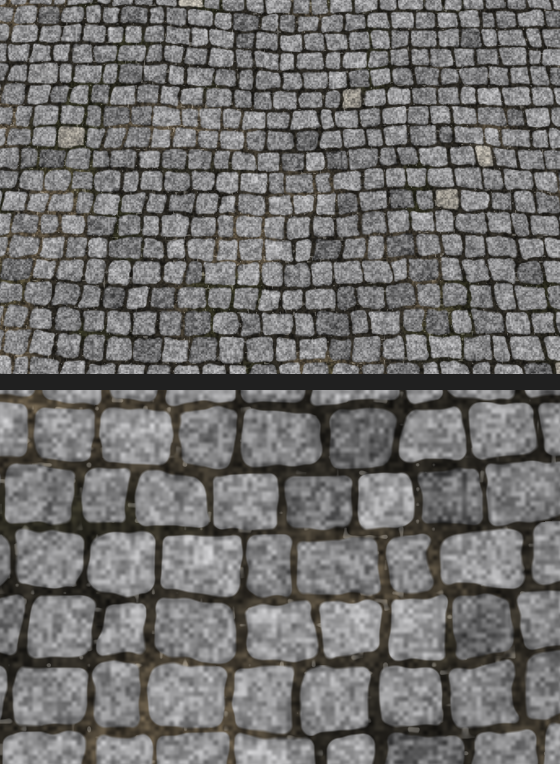
Top: the whole. Bottom: its middle third, enlarged.
Reproduce this texture procedurally as a WebGL 2 fragment shader.

```glsl
#version 300 es
precision highp float;
// Worn granite setts laid in uneven rows, seen at a slight slant so that they grow toward the bottom.
// Each row is split at jittered joints; every stone is a skewed rounded box with its own
// tone, covered in layered value noise and set in dark, gritty soil.

uniform vec2 u_resolution;
out vec4 fragColor;

float hash(vec2 p) {
  vec3 q = fract(p.xyx * vec3(0.1031, 0.1030, 0.0973));
  q += dot(q, q.yzx + 33.33);
  return fract((q.x + q.y) * q.z);
}

float noise(vec2 p) {
  vec2 i = floor(p), f = fract(p);
  f = f * f * (3.0 - 2.0 * f);
  return mix(mix(hash(i), hash(i + vec2(1, 0)), f.x),
             mix(hash(i + vec2(0, 1)), hash(i + vec2(1, 1)), f.x), f.y);
}

// Position of the joint to the left of a stone
float joint(float column, float row) {
  return column + 0.4 * (hash(vec2(column, row + 70.0)) - 0.5);
}

float roundedBox(vec2 p, vec2 halfSize, float radius) {
  vec2 q = abs(p) - halfSize + radius;
  return length(max(q, 0.0)) + min(max(q.x, q.y), 0.0) - radius;
}

void main() {
  vec2 p = gl_FragCoord.xy / u_resolution.y;
  float depth = 1.0 - p.y;

  // Slanted view: rows and columns are denser at the top
  float rowDensity = 20.7 - 6.8 * depth;
  vec2 grid = vec2((p.x - 0.75) * mix(17.2, 13.7, depth) + 40.0,
                   0.4 + depth * (20.7 - 3.4 * depth));

  // Rows wander gently, edges wobble
  grid.y += 0.7 * (noise(p * vec2(2.6, 2.0) + 5.0) - 0.5) + 1.0;
  grid += 0.16 * (vec2(noise(p * 23.0 + 11.0), noise(p * 23.0 + 57.0)) - 0.5);

  // Find the stone between its two joints
  float row = floor(grid.y);
  float u = grid.x + 7.0 * hash(vec2(row, 3.0));
  float column = floor(u);
  if (u < joint(column, row)) column -= 1.0;
  else if (u >= joint(column + 1.0, row)) column += 1.0;
  float left = joint(column, row), right = joint(column + 1.0, row);
  vec2 id = vec2(column, row);

  // Skewed outline with a rough edge
  vec2 q = vec2((u - 0.5 * (left + right)) * 1.15, fract(grid.y) - 0.5);
  vec2 halfSize = vec2((right - left) * 0.575, 0.5)
                - 0.04 - 0.045 * vec2(hash(id + 13.0), hash(id + 29.0));
  halfSize += 0.12 * q.yx * (vec2(hash(id + 41.0), hash(id + 53.0)) - 0.5);
  float edge = roundedBox(q, halfSize, 0.1 + 0.1 * hash(id + 61.0));
  edge += 0.07 * (noise(p * 75.0) - 0.5);
  float blur = 0.8 * rowDensity / u_resolution.y + 0.01;
  float stoneMask = 1.0 - smoothstep(-blur, blur, edge);

  // Granite: stone tone, mottling and speckle
  float fine = noise(p * 230.0) - 0.5;
  float coarse = noise(p * 105.0 + 31.0) - 0.5;
  float tone = 0.555 + 0.11 * (hash(id + 7.0) - 0.5);
  tone -= 0.1 * smoothstep(0.82, 0.9, hash(id + 19.0));
  float pale = smoothstep(0.965, 0.975, hash(id + 83.0));
  tone += 0.08 * pale + 0.28 * fine + 0.18 * coarse;
  tone += 0.08 * (noise(p * 38.0) - 0.5);
  tone -= 0.1 * smoothstep(-0.1, 0.02, edge);
  tone -= 0.03 * q.y;
  vec3 stone = tone * mix(vec3(0.995, 0.995, 1.005), vec3(1.03, 1.0, 0.94), pale);

  // Joints: dark soil with sandy patches, a little moss and grit
  float sand = smoothstep(0.45, 0.85, noise(p * 6.0 + 17.0) + 0.25 * (0.6 - p.x));
  vec3 soil = mix(vec3(0.15, 0.14, 0.12), vec3(0.31, 0.275, 0.22), sand);
  float moss = smoothstep(0.6, 0.85, noise(p * 9.0 + 71.0));
  soil = mix(soil, vec3(0.16, 0.17, 0.09), 0.5 * moss);
  soil *= 1.0 + 0.7 * fine + 0.6 * coarse;
  soil += 0.22 * smoothstep(0.78, 0.95, noise(p * 140.0 + 91.0));

  fragColor = vec4(clamp(mix(soil, stone, stoneMask), 0.0, 1.0), 1.0);
}
```
